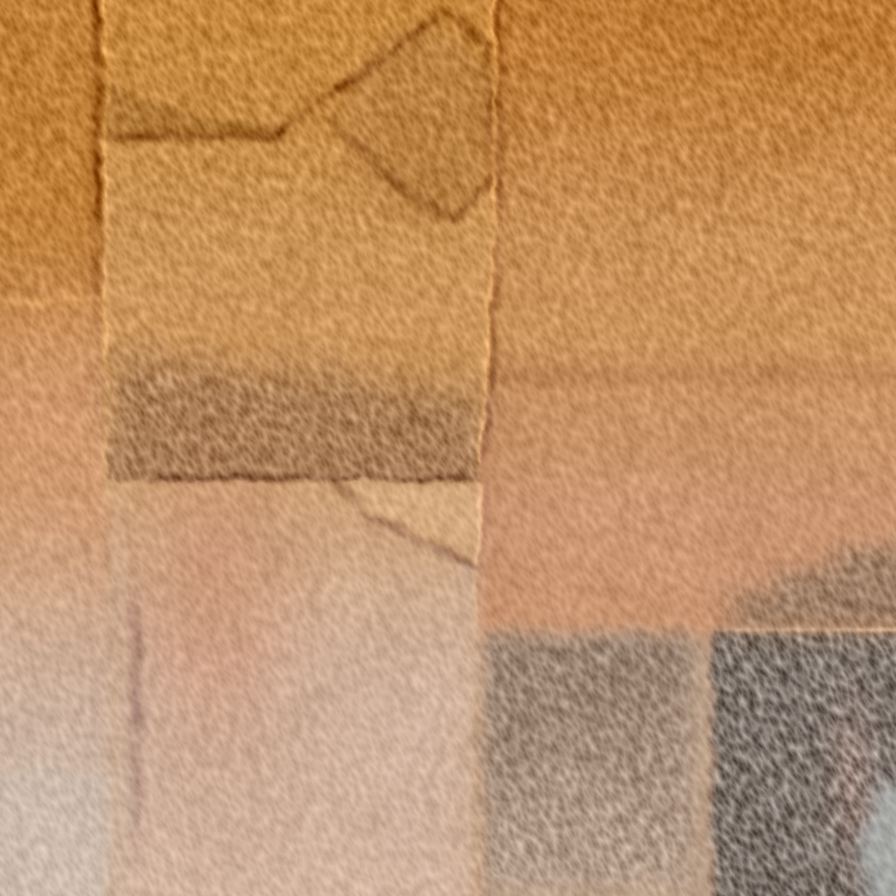
Give the GLSL for this texture, as a Shadertoy shader.

```glsl
// Weathered sandstone blocks with worn joints, a chipped ledge and grey stains.

vec2 hash2(vec2 p) {
  vec3 q = fract(p.xyx * vec3(.1031, .1030, .0973));
  q += dot(q, q.yzx + 33.33);
  return fract((q.xx + q.yz) * q.zy);
}

// Distance to the nearest scattered point, centred around zero.
float cellular(vec2 p) {
  vec2 id = floor(p), f = fract(p);
  float nearest = 2.;
  for (int i = 0; i < 9; i++) {
    vec2 o = vec2(i % 3, i / 3) - 1.;
    vec2 d = o + hash2(id + o) - f;
    nearest = min(nearest, dot(d, d));
  }
  return sqrt(nearest) - .45;
}

// Layered sines, about -1 to 1.
float waves(vec2 p) {
  float sum = 0., amp = .5;
  for (int i = 0; i < 5; i++) {
    sum += amp * sin(p.x + 1.7 * sin(p.y)) * cos(p.y - .6 * p.x);
    p = mat2(1.5, 1.1, -1.1, 1.5) * p + 2.3;
    amp *= .62;
  }
  return sum;
}

float span(float x, float lo, float hi, float soft) {
  return smoothstep(lo - soft, lo + soft, x) * smoothstep(hi + soft, hi - soft, x);
}

float box(vec2 p, vec2 lo, vec2 hi, float soft) {
  return span(p.x, lo.x, hi.x, soft) * span(p.y, lo.y, hi.y, soft);
}

float blob(vec2 p, vec2 centre, vec2 radius) {
  vec2 d = (p - centre) / radius;
  return exp(-dot(d, d));
}

float segment(vec2 p, vec2 a, vec2 b) {
  vec2 d = b - a;
  return length(p - a - d * clamp(dot(p - a, d) / dot(d, d), 0., 1.));
}

float stroke(float dist, float width) {
  return exp(-dist * dist / (width * width));
}

vec3 ramp(float y, vec3 knots, vec3 low, vec3 mid, vec3 high) {
  return mix(mix(low, mid, smoothstep(knots.x, knots.y, y)), high, smoothstep(knots.y, knots.z, y));
}

// Three columns of stone, each with its own vertical fade.
vec3 stoneColumns(vec2 p, float leftJoint, float midJoint) {
  vec3 left = ramp(p.y, vec3(.16, .52, .8), vec3(.80, .70, .63), vec3(.81, .59, .42), vec3(.75, .50, .22));
  vec3 middle = ramp(p.y, vec3(.2, .64, 1), vec3(.82, .70, .62), vec3(.80, .59, .36), vec3(.77, .53, .24));
  vec3 right = ramp(p.y, vec3(.4, .68, 1), vec3(.79, .58, .44), vec3(.79, .57, .35), vec3(.74, .48, .21));
  vec3 col = mix(left, middle, smoothstep(-.006, .006, p.x - leftJoint));
  return mix(col, right, smoothstep(-.006, .006, p.x - midJoint));
}

void mainImage(out vec4 fragColor, in vec2 fragCoord) {
  vec2 uv = fragCoord / iResolution.xy;
  float blotch = waves(uv * 13.), wear = waves(uv * 34. + 7.);
  vec2 p = uv + .005 * vec2(waves(uv * 38.), waves(uv.yx * 42. + 5.));
  float leftJoint = .114 + .028 * smoothstep(.5, .22, p.y);
  float midJoint = .531 + .021 * smoothstep(.3, .85, p.y);
  vec3 col = stoneColumns(p, leftJoint, midJoint);

  // Rosy patch, tan footing, pale corner and dark worn band
  col = mix(col, vec3(.80, .57, .45), .6 * blob(p, vec2(.24, .34), vec2(.09, .17)));
  col = mix(col, vec3(.74, .63, .54), box(p, vec2(.535, -.1), vec2(.8, .29), .02));
  col = mix(col, vec3(.80, .74, .69), .7 * box(p, vec2(-.1), vec2(.135, .14), .02));
  float bandTop = .6 + .025 * blotch - .02 * smoothstep(.2, .4, p.x);
  float band = box(p, vec2(.12, .464), vec2(.538, bandTop), .004 + .04 * smoothstep(.48, .54, p.y));
  col = mix(col, vec3(.63, .46, .32), .8 * band);

  // Recess below the golden slab, and the angular patch
  float slabEdge = .861 + .05 * exp(-16. * max(p.x - .12, 0.));
  col = mix(col, vec3(.67, .45, .20), .8 * box(p, vec2(.118, .846), vec2(.32, slabEdge), .006));
  float patchMask = smoothstep(1.2, .8, length((p - vec2(.47, .865)) / vec2(.085, .105)));
  col = mix(col, vec3(.70, .48, .25), .6 * patchMask);

  // Grey stones with stain creeping above their ledge
  float grey = box(p, vec2(.54, .015), vec2(.77, .29), .02);
  col = mix(col, mix(vec3(.70, .61, .54), vec3(.60, .51, .44), smoothstep(.02, .25, p.y)), grey);
  float dark = box(p, vec2(.795, -.1), vec2(1.1, .295), .01);
  col = mix(col, vec3(.49, .45, .42), dark);
  float creep = box(p, vec2(.81, .29), vec2(1.1, .32 + .35 * (p.x - .8) + .03 * blotch), .035);
  col = mix(col, vec3(.58, .47, .38), .85 * creep);
  float pale = smoothstep(0., .03, p.x - .94 - .35 * abs(p.y - .05)) * smoothstep(.15, .11, p.y);
  col = mix(col, vec3(.61, .52, .48), .8 * blob(p, vec2(.95, .13), vec2(.025, .09)));
  col = mix(col, vec3(.64, .64, .63), pale);

  // Pale mortar, shadowed joints and lit rims
  float mortar = stroke(p.x - .13, .012) + stroke(p.x - .525, .014);
  col = mix(col, vec3(.80, .67, .56), .6 * mortar * smoothstep(.48, .3, p.y));
  float shade = .2 * stroke(p.x - leftJoint + .006, .006) * smoothstep(.6, .75, p.y);
  shade += .12 * stroke(p.x - .151, .008) * span(p.y, .08, .34, .08);
  shade += .12 * stroke(p.x - midJoint - .006, .005) * smoothstep(.3, .6, p.y);
  shade += .06 * stroke(p.y - .582, .012) * step(midJoint, p.x);
  shade += .14 * stroke(p.y - .848, .006) * span(p.x, .12, .32, .01);
  shade += .16 * stroke(p.y - .467, .005) * span(p.x, .18, .53, .02);
  float light = .14 * stroke(p.x - midJoint, .003) * smoothstep(.2, .5, p.y);
  light += .12 * stroke(p.x - leftJoint - .004, .003) * smoothstep(.4, .6, p.y);
  light += .08 * stroke(p.y - .666, .005) * step(p.x, leftJoint);
  light += .2 * stroke(uv.y - .297, .003) * smoothstep(.78, .81, p.x);

  // Crack around the patch, and the chipped ledge
  vec2 rim[8] = vec2[8](vec2(.313, .854), vec2(.443, .948), vec2(.497, .987), vec2(.544, .951),
    vec2(.552, .805), vec2(.505, .753), vec2(.443, .792), vec2(.367, .868));
  for (int i = 0; i < 7; i++)
    shade = max(shade, (i < 2 ? .2 : .15) * stroke(segment(p, rim[i], rim[i + 1]), .006));
  float chip = box(p, vec2(.39, .632 - .5 * p.x), vec2(.531, .458), .005);
  col = mix(col, vec3(.84, .67, .50), .8 * chip);
  vec2 bend = vec2(.415, .422);
  float crack = min(segment(p, vec2(.375, .463), bend), segment(p, bend, vec2(.53, .367)));
  shade = max(shade, .17 * stroke(crack, .006));

  // Slanted mineral flecks, stronger on worn stone
  vec2 g = mat2(1., .12, .35, .65) * (uv + .3 * (p - uv));
  float grain = .6 * cellular(g * 150.) - .55 * cellular(g * 95. + 9.) + .12 * waves(g * 150.);
  float worn = max(.55 * max(band, grey), max(1.2 * dark * (1. - pale), .5 * creep));
  col += grain * (.15 + .09 * smoothstep(.4, .9, uv.y) + .28 * worn) + .022 * blotch + .012 * wear;
  col += (light * vec3(1, .9, .7) - shade * vec3(.95, 1, .8)) * clamp(.85 + .8 * wear, .2, 1.3);
  fragColor = vec4(clamp(col, 0., 1.), 1);
}
```
